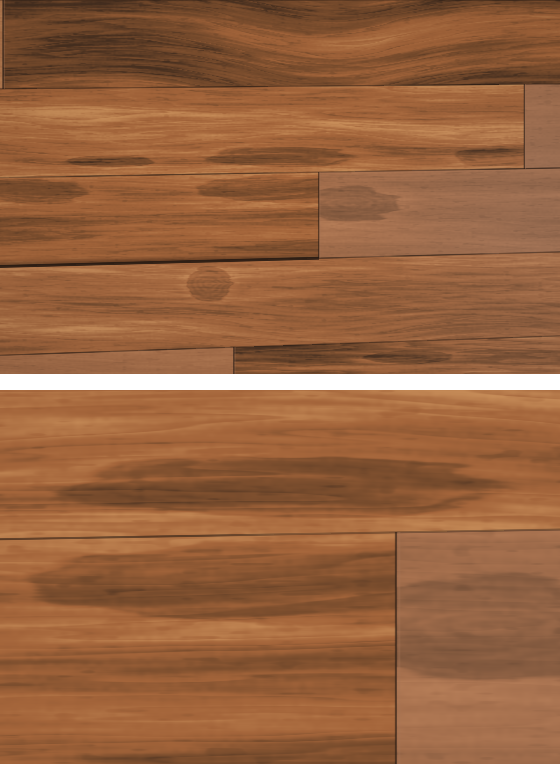
Top, the full canvas; bottom, a detail of the centre.
A WebGL 2 fragment shader for this texture:

```glsl
#version 300 es
precision highp float;
// Hardwood floor: five rows of long, streaked planks with thin dark seams.

uniform vec2 u_resolution;
out vec4 fragColor;

const vec3 DEEP  = vec3(0.27, 0.18, 0.12);
const vec3 BROWN = vec3(0.46, 0.29, 0.17);
const vec3 AMBER = vec3(0.62, 0.38, 0.22);
const vec3 TAN   = vec3(0.76, 0.54, 0.34);
const vec3 ROSE  = vec3(0.62, 0.44, 0.33);
const vec3 GAP   = vec3(0.15, 0.10, 0.07);

// End joint of each row, in canvas heights from the left.
const float JOINT[5] = float[5](0.008, 1.402, 0.852, -1.0, 0.625);

// Per plank, left then right of the joint: lightness, contrast, rosiness.
const vec3 PLANK[10] = vec3[10](
    vec3(0.80, 0.10, 0.3), vec3(0.27, 0.34, 0.0),
    vec3(0.68, 0.36, 0.0), vec3(0.60, 0.08, 0.7),
    vec3(0.56, 0.30, 0.0), vec3(0.58, 0.14, 0.6),
    vec3(0.72, 0.34, 0.15), vec3(0.72, 0.34, 0.15),
    vec3(0.67, 0.14, 0.5), vec3(0.55, 0.48, 0.1));

// Dark heartwood ovals: centre, then radii.
const vec4 OVAL[8] = vec4[8](
    vec4(0.75, 0.420, 0.21, 0.030), vec4(1.33, 0.420, 0.12, 0.025),
    vec4(0.30, 0.430, 0.12, 0.016), vec4(0.08, 0.512, 0.17, 0.035),
    vec4(0.76, 0.505, 0.23, 0.040), vec4(0.93, 0.545, 0.14, 0.050),
    vec4(0.56, 0.760, 0.06, 0.050), vec4(1.10, 0.955, 0.13, 0.020));

float hash(vec2 p) {
    return fract(sin(dot(p, vec2(127.1, 311.7))) * 43758.5);
}

float noise(vec2 p) {
    vec2 i = floor(p), f = fract(p);
    f = f * f * (3.0 - 2.0 * f);
    return mix(mix(hash(i), hash(i + vec2(1, 0)), f.x),
               mix(hash(i + vec2(0, 1)), hash(i + vec2(1, 1)), f.x), f.y);
}

float fbm(vec2 p) {
    float sum = 0.0, amp = 0.533;
    for (int i = 0; i < 4; i++) {
        sum += amp * noise(p);
        p = p * 2.03 + 17.3;
        amp *= 0.5;
    }
    return sum;
}

// Rows narrow slightly to the right, so the seams tilt.
float rowHeight(float x) { return mix(0.2375, 0.2245, x / 1.5); }

int plankAt(vec2 p) {
    int row = clamp(int(p.y / rowHeight(p.x)), 0, 4);
    return row * 2 + (p.x > JOINT[row] ? 1 : 0);
}

float line(float d, float halfWidth, float px) {
    return 1.0 - smoothstep(halfWidth, halfWidth + px, abs(d));
}

// Long streaks, growth rings with one sharp edge, and fine fibres.
float grain(vec2 p, float seed) {
    vec2 q = p + seed * vec2(3.7, 5.3);
    q.y += 0.035 * (noise(q * vec2(2.2, 7.0)) - 0.5);
    float broad = fbm(q * vec2(1.3, 24.0));
    float ring = fract(broad * 7.0);
    ring *= 1.0 - smoothstep(0.86, 1.0, ring);
    float fibre = fbm(q * vec2(7.0, 120.0));
    return 2.6 * (broad - 0.5) + 0.5 * (ring - 0.43) + 0.9 * (fibre - 0.5);
}

// Dark inside, with faint nested rings and a pale rim.
float ovalShade(vec2 p, vec4 oval) {
    float d = 1.0 - length((p - oval.xy) / oval.zw);
    d += 0.5 * (fbm(p * vec2(9.0, 70.0)) - 0.5);
    float inside = smoothstep(0.0, 0.14, d);
    float rim = smoothstep(-0.5, 0.0, d) * (1.0 - inside);
    return 0.08 * rim - inside * (0.17 + 0.03 * sin(d * 24.0));
}

vec3 woodColor(float tone) {
    vec3 c = mix(DEEP, BROWN, smoothstep(0.0, 0.35, tone));
    c = mix(c, AMBER, smoothstep(0.3, 0.65, tone));
    return mix(c, TAN, smoothstep(0.6, 1.05, tone));
}

void main() {
    float px = 1.0 / u_resolution.y;
    vec2 p = vec2(gl_FragCoord.x, u_resolution.y - gl_FragCoord.y) * px;
    float height = rowHeight(p.x), v = p.y / height;
    int id = plankAt(p), row = id / 2;
    vec3 plank = PLANK[id];

    // The top plank has sagging streaks around a pale band.
    float top = row == 0 ? 1.0 : 0.0;
    float sag = exp(-pow((p.x - 0.92) / 0.3, 2.0));
    float band = exp(-pow((v - 0.3 - 0.25 * sag) / 0.24, 2.0));
    vec2 q = p - vec2(0.0, 0.055 * sag * top);

    // Tone from grain, ovals and pores.
    float tone = plank.x + plank.y * grain(q, float(id) + 1.0);
    tone += top * 0.3 * band * smoothstep(0.1, 0.8, p.x);
    for (int i = 0; i < 8; i++)
        if (plankAt(OVAL[i].xy) == id) tone += ovalShade(p, OVAL[i]);
    tone -= 0.09 * smoothstep(0.72, 0.95, noise(q * vec2(45.0, 260.0)));
    tone += 0.05 * (noise(p * vec2(160.0, 220.0)) - 0.5);

    // Cooler, hazier light towards the lower right.
    float haze = 0.35 * smoothstep(0.8, 1.5, p.x) * smoothstep(0.1, 0.6, p.y);
    vec3 rosy = ROSE * (0.62 + 0.62 * tone);
    vec3 color = mix(woodColor(tone), rosy, clamp(plank.z + haze, 0.0, 1.0));

    // Seams between rows; one is wide open under the left middle plank.
    float nearest = round(v);
    bool open = nearest == 3.0 && p.x < JOINT[2];
    float seamDist = (v - nearest) * height;
    float strength = open ? 0.9 : 0.3 + 0.4 * noise(vec2(p.x * 9.0, nearest));
    if (open) color *= 1.0 - 0.35 * smoothstep(-0.022, 0.0, seamDist) * step(seamDist, 0.0);
    color = mix(color, GAP, strength * line(seamDist, open ? 0.0025 : 0.0005, px));

    // End joints with a faint worn edge.
    float jointDist = p.x - JOINT[row];
    color = mix(color, ROSE, 0.35 * line(jointDist - 0.003, 0.0005, px));
    color = mix(color, GAP, 0.6 * line(jointDist, 0.0006, px));

    vec2 edge = p / vec2(1.5, 1.0) - 0.5;
    fragColor = vec4(color * (1.04 - 0.22 * dot(edge, edge)), 1.0);
}
```
